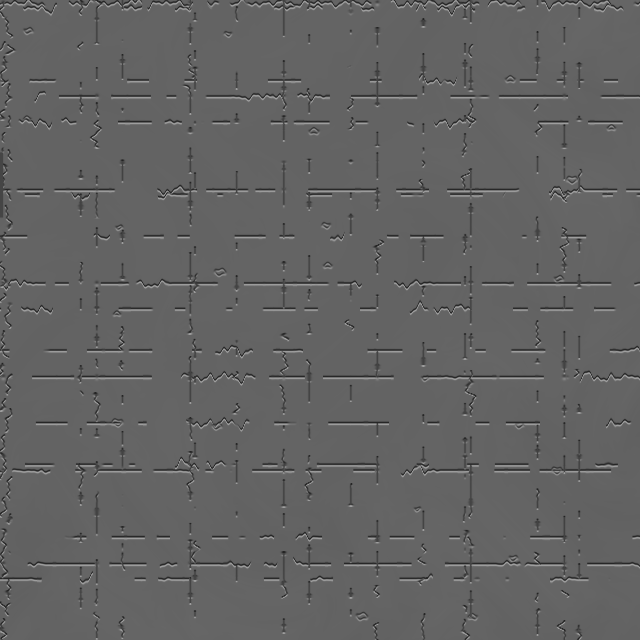
Write a three.js fragment shader that draws this texture map.

```glsl
// Embossed grey sheet scored by broken grid lines: a main grid about 6.8 cells wide
// and a second grid of paired lines. Each line is a dashed, wandering ridge made
// from layered sines; the ridges are lit from below by a vertical height difference.
varying vec2 vUv;

float hash(float n) {
  return fract(sin(n * 91.7 + 3.1) * 4375.5);
}

// Layered sines, roughly -1 to 1
float waves(float t, float seed) {
  float a = seed * 40.0;
  return (sin(t + a) + sin(t * 1.73 + a * 2.3) + sin(t * 2.91 + a * 3.7)
    + 0.6 * sin(t * 5.3 + a * 5.1)) / 3.6;
}

// One family of parallel dashed ridges
float ridges(float along, float across, float spacing, float offset,
             float cover, float dashRate, float knotSize, float seed) {
  float id = floor((across - offset) / spacing + 0.5);
  float s = hash(id + seed);
  float d = across - offset - id * spacing;

  // Some stretches stay ruled straight, others crumble
  float crumble = smoothstep(0.15, 0.6, waves(along * 11.0, s + 0.31));
  crumble = max(crumble, 0.6 * step(across, 0.02));
  d -= 0.011 * crumble * waves(along * 110.0, s + 0.63);

  float dash = smoothstep(-0.04, 0.04,
    waves(along * dashRate, s) + cover + (s - 0.5) * 0.2);
  float knot = smoothstep(0.3, 0.6, waves(along * 95.0, s + 0.17));
  float width = 0.0015 + knotSize * knot;
  return dash * exp(-d * d / (width * width));
}

// Main grid plus the two interleaved secondary families
float lineSet(float along, float across, float mainCover, float sideCover,
              float dashRate, float knotSize, float seed) {
  float h = ridges(along, across, 0.1461, 0.0052, mainCover, dashRate, knotSize, seed);
  h = max(h, ridges(along, across, 0.1784, 0.0130, sideCover, dashRate, knotSize, seed + 31.0));
  return max(h, ridges(along, across, 0.1784, 0.1263, sideCover, dashRate, knotSize, seed + 67.0));
}

float uprights(vec2 p) {
  return lineSet(p.y, p.x, 0.04, -0.17, 42.0, 0.0018, 11.0);
}

// Small lumps where main lines cross
float crossings(vec2 p) {
  vec2 id = floor((p - 0.0052) / 0.1461 + 0.5);
  vec2 q = p - 0.0052 - id * 0.1461;
  return step(0.4, hash(id.x + id.y * 17.0)) * 0.8 * exp(-dot(q, q) / 0.00001);
}

// Sparse hollow flakes in jittered cells
float flakes(vec2 p) {
  vec2 cell = floor(p * 13.0);
  float n = cell.x + cell.y * 23.0;
  vec2 q = fract(p * 13.0) - 0.3 - 0.4 * vec2(hash(n + 5.0), hash(n + 9.0));
  q /= 13.0;
  q.y = q.y * 1.8 + 0.002 * sin(q.x * 500.0 + n);
  float rim = (length(q) - 0.003 - 0.005 * hash(n + 2.0)) / 0.0022;
  return step(0.86, hash(n)) * 0.7 * exp(-rim * rim);
}

float height(vec2 p) {
  float h = lineSet(p.x, p.y, 0.22, -0.14, 29.0, 0.0006, 140.0);
  h = max(h, uprights(p));
  return max(h, max(crossings(p), flakes(p)));
}

// Faint creases, stronger toward the right and bottom
float mottle(vec2 p) {
  vec2 q = p * 9.0;
  float sum = 0.0, gain = 0.5;
  for (int i = 0; i < 5; i++) {
    q += 0.6 * sin(q.yx * 1.3 + float(i) * 2.1);
    sum += gain * sin(q.x + 1.4 * q.y) * sin(q.y - 0.5 * q.x);
    q = mat2(1.5, 1.1, -1.1, 1.5) * q;
    gain *= 0.65;
  }
  return sum * (0.35 + 0.65 * smoothstep(0.5, 1.0, max(p.x, p.y)));
}

void main() {
  vec2 p = vec2(vUv.x, 1.0 - vUv.y);
  vec2 lift = vec2(0.0, 0.0013);

  // Dark upper flank, bright lower flank
  float relief = height(p - lift) - height(p + lift);
  float grey = 0.39 + 0.25 * relief + 0.014 * mottle(p);

  // Uprights get no flank light, so they read as thin dark strokes
  grey -= 0.13 * uprights(p) * (1.0 - min(abs(relief), 1.0));

  // Worn sliver on the left border
  float sliver = smoothstep(0.006, 0.004, p.x)
    * smoothstep(0.236, 0.24, p.y) * smoothstep(0.342, 0.338, p.y);
  grey = mix(grey, 0.27, sliver);

  gl_FragColor = vec4(vec3(clamp(grey, 0.13, 0.62)), 1.0);
}
```
